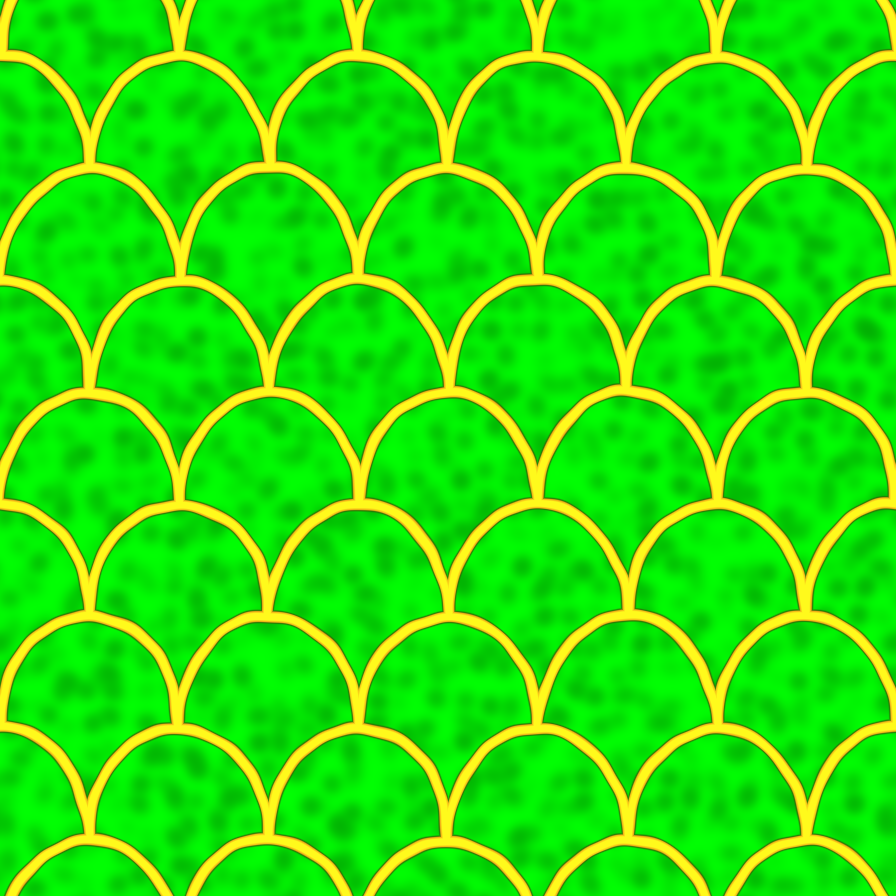
A three.js fragment shader for this pattern:

```glsl
// Overlapping green fish scales outlined in yellow, in staggered rows.
// Outlines are distances to half ellipses, bent by wrapping layered sines;
// the mottling is a wrapping cellular sum of soft, stretched spots.
#define COLUMNS 5.0
#define ROWS 8.0            // even, so the stagger wraps
#define LINE_HALF 0.0060    // half width of the outline
#define EDGE_SOFT 0.0009
#define WOBBLE 0.0016
#define SPOT_CELLS 34.0
#define SPOT_DEPTH 1.15
#define BRIGHT_GREEN vec3(0.005, 1.0, 0.01)
#define DARK_GREEN vec3(0.01, 0.64, 0.01)
#define YELLOW vec3(1.0, 0.98, 0.11)
#define ORANGE vec3(0.95, 0.66, 0.09)
#define RIM vec3(0.17, 0.42, 0.02)

varying vec2 vUv;

const float TAU = 6.2831853;

vec3 hash3(vec2 cell) {
  vec3 s = vec3(dot(cell, vec2(127.1, 311.7)),
                dot(cell, vec2(269.5, 183.3)),
                dot(cell, vec2(419.2, 371.9)));
  return fract(sin(s) * 43758.55);
}

// Whole-number frequencies keep the bend continuous over the canvas edges.
vec2 wobble(vec2 p) {
  vec2 q = TAU * p;
  vec2 slow = vec2(sin(3.0 * q.x + 7.0 * q.y + 1.3) + sin(5.0 * q.y - 4.0 * q.x),
                   sin(6.0 * q.x - 3.0 * q.y + 2.1) + sin(4.0 * q.y + 2.0 * q.x));
  vec2 fine = vec2(sin(13.0 * q.y + 9.0 * q.x + 0.7) + sin(21.0 * q.y - 11.0 * q.x),
                   sin(17.0 * q.x - 8.0 * q.y + 4.0) + sin(23.0 * q.x + 14.0 * q.y));
  return WOBBLE * (0.65 * slow + 0.3 * fine);
}

// Distance to the upper half of an ellipse outline centred on the origin.
float archDistance(vec2 p, vec2 radii) {
  vec2 q = vec2(p.x, max(p.y, 0.0));
  float f = max(length(q / radii), 0.001);
  float slope = max(length(q / (radii * radii)), 0.001);
  return length(vec2((f - 1.0) * f / slope, min(p.y, 0.0)));
}

// Nearest outline among the row at this height and the rows beside it.
float scaleOutline(vec2 p) {
  vec2 radii = vec2(0.5 / COLUMNS, 1.0 / ROWS);
  float home = floor(p.y * ROWS + 0.5);
  float nearest = 1.0;
  for (int i = -1; i <= 1; i++) {
    float row = home + float(i);
    float u = p.x * COLUMNS - 0.5 * mod(row + 1.0, 2.0);
    vec2 local = vec2((u - floor(u + 0.5)) / COLUMNS, p.y - (row - 0.5) / ROWS);
    nearest = min(nearest, archDistance(local, radii));
  }
  return nearest;
}

// Soft spots, each with its own place, direction, length and strength.
float mottling(vec2 p) {
  vec2 g = p * SPOT_CELLS;
  vec2 base = floor(g);
  float sum = 0.0;
  for (int y = -1; y <= 1; y++) {
    for (int x = -1; x <= 1; x++) {
      vec2 cell = base + vec2(float(x), float(y));
      vec2 id = mod(cell, SPOT_CELLS);
      vec3 place = hash3(id);
      vec3 form = hash3(id + 57.0);
      vec2 d = g - cell - mix(vec2(0.12), vec2(0.88), place.xy);
      float angle = TAU * form.x;
      vec2 axis = vec2(cos(angle), sin(angle));
      d = vec2(dot(d, axis) * mix(0.75, 1.0, form.y), dot(d, vec2(-axis.y, axis.x)));
      sum += mix(0.1, 1.1, place.z) * exp(-7.0 * dot(d, d));
    }
  }
  return 1.0 - exp(-SPOT_DEPTH * sum);
}

void main() {
  vec3 color = mix(BRIGHT_GREEN, DARK_GREEN, mottling(vUv));

  // Line width and orange tint drift gently along the outlines.
  vec2 q = TAU * vUv;
  float drift = sin(9.0 * q.x + 5.0 * q.y) * sin(7.0 * q.y - 4.0 * q.x + 1.0);
  float d = scaleOutline(vUv + wobble(vUv)) - 0.0003 * drift;

  // Dark rim, then the yellow band with its orange border.
  float rim = 1.0 - smoothstep(LINE_HALF, LINE_HALF + 2.8 * EDGE_SOFT, d);
  float band = 1.0 - smoothstep(LINE_HALF - EDGE_SOFT, LINE_HALF + EDGE_SOFT, d);
  float border = smoothstep(LINE_HALF * 0.5, LINE_HALF * 0.95, d);
  vec3 gold = mix(YELLOW, ORANGE, border * (0.8 + 0.2 * drift));
  color = mix(color, RIM, rim);
  color = mix(color, gold, band);

  gl_FragColor = vec4(color, 1.0);
}
```
